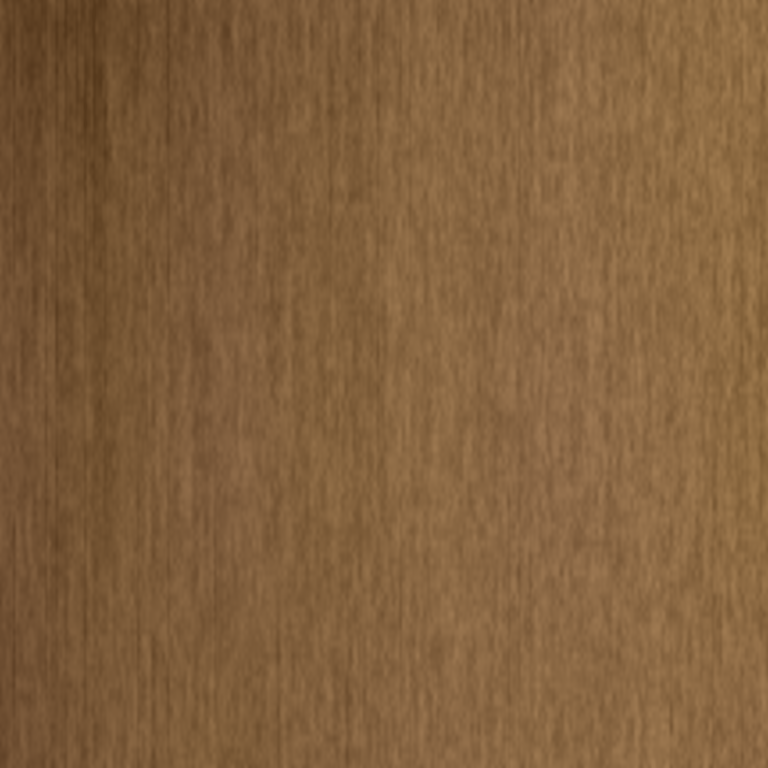
Reproduce this texture procedurally as a WebGL 2 fragment shader.

```glsl
#version 300 es
precision highp float;
// Fine straight-grained brown wood with vertical fibres and soft side light.

uniform vec2 u_resolution;
out vec4 fragColor;

const vec3 DARK_WOOD = vec3(0.360, 0.243, 0.130);
const vec3 LIGHT_WOOD = vec3(0.600, 0.457, 0.308);
const vec3 HUE_DRIFT = vec3(0.001, -0.001, 0.009);

// Cells per canvas, across and along the grain
const vec2 BAND_SCALE = vec2(15.0, 1.3);
const vec2 LINE_SCALE = vec2(130.0, 2.2);
const vec2 FIBRE_SCALE = vec2(160.0, 20.0);
const vec2 FLECK_SCALE = vec2(175.0, 55.0);
const vec2 SPECK_SCALE = vec2(215.0, 130.0);
const vec2 HUE_SCALE = vec2(7.0, 2.5);

const float BAND_DEPTH = 0.05;
const float LINE_DEPTH = 0.10;
const float FIBRE_DEPTH = 0.10;
const float FLECK_DEPTH = 0.13;
const float SPECK_DEPTH = 0.09;
const float SEAM_DEPTH = 0.20;

// Narrow dark seams: columns per canvas, share of columns, half width in cells
const float SEAM_COLUMNS = 76.0;
const float SEAM_SHARE = 0.40;
const float SEAM_WIDTH = 0.30;

float hash(vec2 p) {
  vec3 q = fract(vec3(p.xyx) * 0.1031);
  q += dot(q, q.yzx + 33.33);
  return fract((q.x + q.y) * q.z);
}

// Smooth value noise, from -1 to 1
float noise(vec2 p) {
  vec2 cell = floor(p);
  vec2 f = fract(p);
  f = f * f * (3.0 - 2.0 * f);
  float low = mix(hash(cell), hash(cell + vec2(1.0, 0.0)), f.x);
  float high = mix(hash(cell + vec2(0.0, 1.0)), hash(cell + 1.0), f.x);
  return 2.0 * mix(low, high, f.y) - 1.0;
}

// Broad brightness: dim at the left, dimmer toward the upper left corner
float sideLight(vec2 uv) {
  float fromRight = 1.0 - uv.x;
  float light = 0.80 - 0.48 * fromRight * fromRight;
  light -= 0.19 * smoothstep(0.35, 1.05, uv.y) * (1.0 - smoothstep(0.0, 0.65, uv.x));
  light -= 0.08 * smoothstep(0.80, 1.0, uv.y) * (1.0 - smoothstep(0.5, 0.9, uv.x));
  return light;
}

// Layered streaks, long lines stronger at the left, short flecks at the right
float grain(vec2 uv) {
  float lineGain = mix(1.2, 0.6, uv.x);
  float fleckGain = mix(0.8, 1.2, uv.x);
  float tone = BAND_DEPTH * noise(uv * BAND_SCALE + 17.0);
  tone += LINE_DEPTH * lineGain * noise(uv * LINE_SCALE + 41.0);
  tone += FIBRE_DEPTH * noise(uv * FIBRE_SCALE + 73.0);
  tone += FLECK_DEPTH * fleckGain * noise(uv * FLECK_SCALE + 109.0);
  tone += SPECK_DEPTH * fleckGain * noise(uv * SPECK_SCALE + 151.0);
  return tone;
}

// Straight dark seams at random columns, fading and breaking along their length
float seams(vec2 uv) {
  float column = floor(uv.x * SEAM_COLUMNS);
  float offset = 0.3 + 0.4 * hash(vec2(column, 3.0));
  float away = abs(fract(uv.x * SEAM_COLUMNS) - offset);
  float line = 1.0 - smoothstep(0.0, SEAM_WIDTH, away);
  float present = step(hash(vec2(column, 11.0)), SEAM_SHARE);
  float stretch = smoothstep(-0.5, 0.5, noise(vec2(column * 7.0, uv.y * 4.0)));
  float dash = 0.65 + 0.35 * noise(vec2(column * 5.0, uv.y * 32.0));
  return line * present * stretch * dash * mix(1.15, 0.65, uv.x);
}

void main() {
  vec2 uv = gl_FragCoord.xy / u_resolution;
  float tone = sideLight(uv) + grain(uv) - SEAM_DEPTH * seams(uv);
  vec3 color = mix(DARK_WOOD, LIGHT_WOOD, clamp(tone + 0.02, -0.1, 1.1));
  color += HUE_DRIFT * noise(uv * HUE_SCALE + 307.0);
  // Warmer, yellower light near the right edge
  color.b -= 0.012 * smoothstep(0.75, 1.0, uv.x);
  fragColor = vec4(color, 1.0);
}
```
